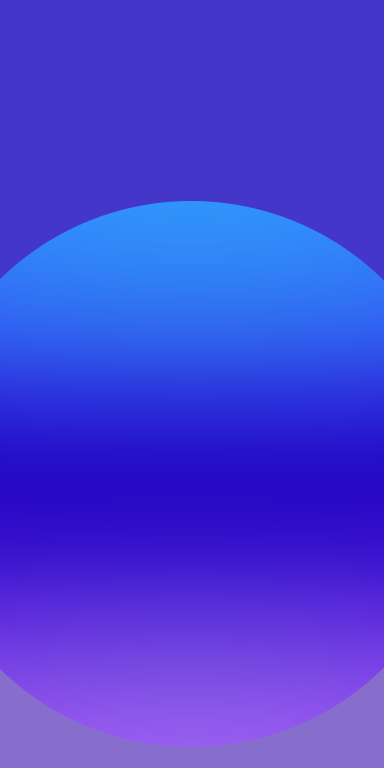
Write a Shadertoy shader that draws this background.

```glsl
// A large glossy disc, cropped by both sides, over a quiet indigo-to-lilac backdrop.
// The disc is a distance function filled with a smooth vertical colour ramp
// (violet, deep indigo, azure) and a more saturated tint towards its sides.

const vec2  DISC_CENTER = vec2(-0.001, 0.3828);  // in canvas heights, x from the middle
const float DISC_RADIUS = 0.3555;
const vec3  BACK_TOP    = vec3(0.265, 0.212, 0.783);
const vec3  BACK_BOTTOM = vec3(0.533, 0.431, 0.800);
const vec2  BACK_BLEND  = vec2(0.13, 0.62);      // heights where the backdrop changes
const vec3  SIDE_TINT   = vec3(0.01, -0.09, 0.035);

// Evenly spaced disc colours, from its lowest to its highest point
const int LAST_STOP = 8;
const vec3 DISC_RAMP[9] = vec3[9](
    vec3(0.590, 0.365, 0.935),
    vec3(0.490, 0.305, 0.890),
    vec3(0.355, 0.190, 0.850),
    vec3(0.210, 0.075, 0.795),
    vec3(0.148, 0.045, 0.775),
    vec3(0.165, 0.180, 0.850),
    vec3(0.185, 0.380, 0.925),
    vec3(0.190, 0.510, 0.960),
    vec3(0.190, 0.575, 0.985));

vec3 rampStop(int i) {
    return DISC_RAMP[clamp(i, 0, LAST_STOP)];
}

// Catmull-Rom interpolation keeps the ramp free of visible bands
vec3 discRamp(float t) {
    float s = clamp(t, 0.0, 1.0) * float(LAST_STOP);
    int i = min(int(s), LAST_STOP - 1);
    float f = s - float(i);
    vec3 a = rampStop(i - 1), b = rampStop(i), c = rampStop(i + 1), d = rampStop(i + 2);
    return b + 0.5 * f * (c - a + f * (2.0 * a - 5.0 * b + 4.0 * c - d
                        + f * (3.0 * (b - c) + d - a)));
}

vec3 discColor(vec2 q) {
    vec3 color = discRamp(0.5 + 0.5 * q.y);
    return color + SIDE_TINT * q.x * q.x * abs(q.y);
}

void mainImage(out vec4 fragColor, in vec2 fragCoord) {
    vec2 p = vec2(fragCoord.x - 0.5 * iResolution.x, fragCoord.y) / iResolution.y;
    float pixel = 1.0 / iResolution.y;

    // Backdrop
    vec3 color = mix(BACK_BOTTOM, BACK_TOP, smoothstep(BACK_BLEND.x, BACK_BLEND.y, p.y));

    // Disc with a one-pixel soft edge
    vec2 q = (p - DISC_CENTER) / DISC_RADIUS;
    float edge = (length(q) - 1.0) * DISC_RADIUS;
    float cover = clamp(0.5 - edge / pixel, 0.0, 1.0);
    color = mix(color, discColor(q), cover);

    fragColor = vec4(clamp(color, 0.0, 1.0), 1.0);
}
```
